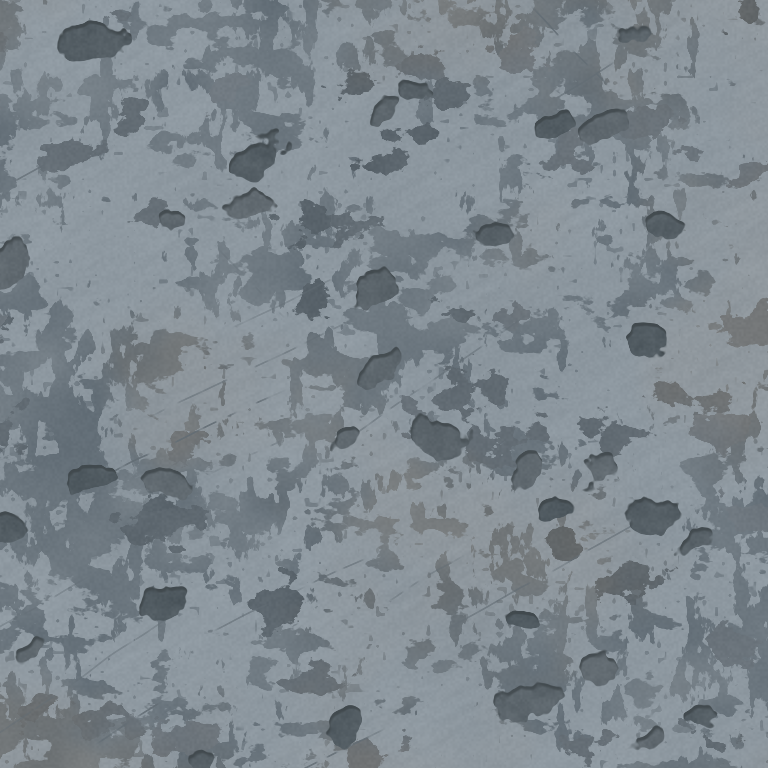
Give the GLSL for this texture, as a WebGL 2 fragment shader.

```glsl
#version 300 es
precision highp float;
// Worn blue-grey painted metal with ragged flecks, dark chips and slanted scratches.

uniform vec2 u_resolution;
out vec4 fragColor;

float hash(vec2 p) {
    vec3 q = fract(vec3(p.xyx) * 0.1031);
    q += dot(q, q.yzx + 33.33);
    return fract((q.x + q.y) * q.z);
}

float noise(vec2 p) {
    vec2 i = floor(p), f = fract(p);
    f = f * f * (3.0 - 2.0 * f);
    return mix(mix(hash(i), hash(i + vec2(1, 0)), f.x),
               mix(hash(i + vec2(0, 1)), hash(i + vec2(1, 1)), f.x), f.y);
}

float fbm(vec2 p) {
    float sum = 0.0, weight = 0.516;
    for (int i = 0; i < 5; i++) {
        sum += weight * noise(p);
        p = mat2(1.94, 0.5, -0.5, 1.94) * p + 19.7;
        weight *= 0.5;
    }
    return sum;
}

vec2 rotate(vec2 p, float angle) {
    float c = cos(angle), s = sin(angle);
    return vec2(c * p.x + s * p.y, c * p.y - s * p.x);
}

// Scattered tilted blobs: x is the distance in cell units, y a random tone
vec2 blobs(vec2 uv, float cells, float chance, float warp, float seed) {
    vec2 nearest = vec2(1.0, 0.0);
    vec2 p = uv * cells;
    for (int j = -1; j <= 1; j++) {
        for (int i = -1; i <= 1; i++) {
            vec2 id = floor(p) + vec2(i, j);
            vec2 key = id + seed;
            if (hash(key) > chance) continue;
            vec2 q = p - id - vec2(hash(key + 71.0), hash(key + 37.0));
            q = rotate(q, mix(-0.35, 0.85, hash(key + 53.0)));
            float size = mix(0.11, 0.31, pow(hash(key + 91.0), 1.6));
            float d = length(q * vec2(0.85, 1.45)) - size + warp;
            if (d < nearest.x) nearest = vec2(d, hash(key + 23.0));
        }
    }
    return nearest;
}

float chipWarp(vec2 uv) {
    return 0.22 * (noise(uv * 42.0) - 0.5) + 0.07 * (noise(uv * 130.0) - 0.5);
}

// Thin broken lines, mostly rising to the right
float scratches(vec2 uv) {
    float lines = 0.0;
    for (int i = 0; i < 16; i++) {
        vec2 key = vec2(i, 11.0);
        vec2 q = uv - vec2(hash(key), hash(key + 5.0));
        float angle = i % 6 == 5 ? -0.8 : mix(0.44, 0.62, hash(key + 9.0));
        q = rotate(q, angle);
        float reach = mix(0.04, 0.18, hash(key + 14.0));
        q.y += 0.003 * (noise(vec2(q.x * 18.0, i)) - 0.5);
        float line = 1.0 - smoothstep(0.0004, 0.0018, abs(q.y));
        line *= 1.0 - smoothstep(reach * 0.7, reach, abs(q.x));
        line *= smoothstep(0.25, 0.6, noise(vec2(q.x * 70.0, float(i) * 7.0)));
        lines = max(lines, line * mix(0.4, 0.9, hash(key + 31.0)));
    }
    return lines;
}

void main() {
    vec2 uv = gl_FragCoord.xy / u_resolution;
    float cluster = fbm(uv * 6.0 + 40.0) - 0.5;
    float tone = noise(uv * 17.0 + 60.0);
    float grain = noise(uv * 330.0) - 0.5;
    float warmth = smoothstep(0.46, 0.72, fbm(uv * 4.0 + 8.0) + 0.12 * (0.5 - uv.y));

    // Painted ground with soft clouds and faint scuffs
    vec3 color = vec3(0.552, 0.594, 0.626);
    color += 0.05 * (fbm(uv * 5.0 + 3.0) - 0.5) + 0.028 * grain;
    color += 0.035 * (fbm(rotate(uv, 0.5) * vec2(14.0, 90.0)) - 0.5);
    color += warmth * vec3(0.008, -0.002, -0.010);

    // Worn flecks, stretched sideways and upright
    float across = fbm(uv * vec2(24.0, 38.0)) + 0.55 * cluster;
    float upright = fbm(uv * vec2(52.0, 27.0) + 90.0) + 0.6 * cluster;
    float flecks = max(smoothstep(0.625, 0.665, across), smoothstep(0.645, 0.685, upright));
    float specks = smoothstep(0.86, 0.93, noise(uv * 120.0 + 7.0) + 0.3 * cluster);
    flecks = max(flecks, 0.7 * specks);
    vec3 worn = mix(vec3(0.375, 0.420, 0.455), vec3(0.460, 0.500, 0.530), tone);
    worn += warmth * vec3(0.025, 0.0, -0.025) + 0.025 * grain;
    color = mix(color, worn, flecks * 0.95);

    // Larger ragged patches
    float ragged = 0.95 * (fbm(uv * vec2(34.0, 46.0) + 25.0) - 0.5);
    vec2 patches = blobs(uv, 9.0, 0.62, ragged, 200.0);
    vec3 bare = mix(vec3(0.350, 0.390, 0.420), vec3(0.440, 0.475, 0.505), patches.y);
    bare += warmth * vec3(0.025, 0.0, -0.025) + 0.04 * (tone - 0.5) + 0.03 * grain;
    color = mix(color, bare, 1.0 - smoothstep(-0.015, 0.018, patches.x));

    color = mix(color, vec3(0.385, 0.425, 0.455), scratches(uv));

    // Deep chips with a shaded upper rim
    vec2 above = uv + vec2(-0.0015, 0.0045);
    vec2 chips = blobs(uv, 8.0, 0.42, chipWarp(uv), 400.0);
    float rim = smoothstep(-0.03, 0.03, blobs(above, 8.0, 0.42, chipWarp(above), 400.0).x);
    vec3 pit = mix(vec3(0.310, 0.350, 0.375), vec3(0.385, 0.420, 0.445), chips.y);
    pit += 0.07 * (fbm(uv * 60.0) - 0.5) + 0.03 * grain;
    pit = mix(pit, vec3(0.235, 0.265, 0.280), 0.75 * rim);
    color = mix(color, pit, 1.0 - smoothstep(-0.012, 0.012, chips.x));

    fragColor = vec4(color, 1.0);
}
```
